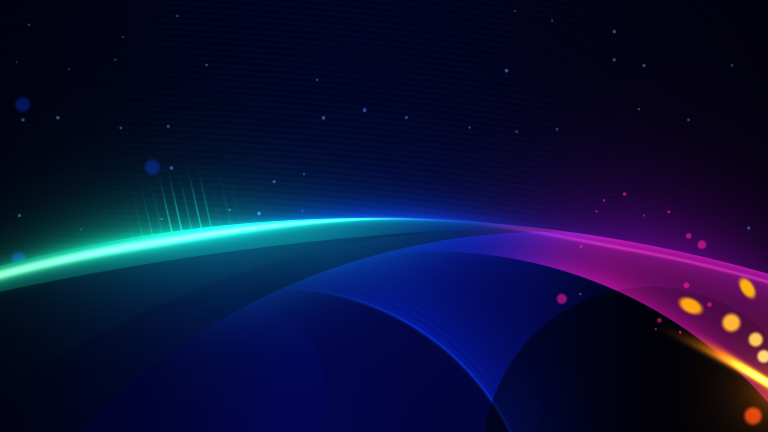
Give the GLSL for this background, as a WebGL 1 fragment shader.

```glsl
precision highp float;
uniform vec2 u_resolution;

#define GREEN vec3(0.06, 0.76, 0.50)
#define BLUE vec3(0.02, 0.20, 0.70)
#define MAGENTA vec3(0.80, 0.06, 0.56)
#define NIGHT vec3(0.004, 0.006, 0.045)
#define ORANGE vec3(1.0, 0.48, 0.06)
#define HORIZON_CENTER vec2(0.856, -2.865)
#define HORIZON_RADIUS 3.36
#define SPARK_SOURCE vec2(1.80, 0.10)
#define STRIPES 72.0

float hash(vec2 p) {
  return fract(sin(dot(p, vec2(127.1, 311.7))) * 43758.5);
}

float bell(float x, float center, float width) {
  float t = (x - center) / width;
  return exp(-t * t);
}

// Signed depth inside a disc, positive inside
float disc(vec2 p, vec2 center, float radius) {
  return radius - length(p - center);
}

float cover(float d) {
  float px = 0.8 / u_resolution.y;
  return smoothstep(-px, px, d);
}

// Soft round spot
float spot(vec2 offset, float radius) {
  return 1.0 - smoothstep(radius * 0.55, radius * 1.15, length(offset));
}

vec3 horizonTint(float x) {
  vec3 c = mix(GREEN, BLUE, smoothstep(0.65, 1.15, x));
  return mix(c, MAGENTA, smoothstep(1.05, 1.5, x));
}

float dust(vec2 p, float scale, float size) {
  vec2 id = floor(p * scale);
  vec2 center = 0.2 + 0.6 * vec2(hash(id), hash(id + 17.3));
  float h = hash(id + 41.7);
  float radius = size * (0.4 + h * h);
  return spot(fract(p * scale) - center, radius) * step(0.6, h) * h;
}

vec3 sky(vec2 p, float h) {
  float x = p.x;
  vec3 c = NIGHT + vec3(0.0, 0.008, 0.085) * bell(x, 0.8, 0.6);
  float stripe = sin(6.2832 * STRIPES * (p.y + 0.06 * x * x));
  c += vec3(0.002, 0.012, 0.03) * stripe * bell(x, 0.8, 0.8) * 0.6;
  c += vec3(0.0, 0.05, 0.19) * exp(-h / 0.12) * bell(x, 0.85, 0.5);
  c += GREEN * bell(x, 0.34, 0.38) * (0.62 * exp(-h / 0.06) + 0.10 * exp(-h / 0.13));
  c += BLUE * bell(x, 0.9, 0.28) * 0.7 * exp(-h / 0.028);
  c += vec3(0.30, 0.01, 0.34) * bell(x, 1.55, 0.36) * exp(-h / 0.11);
  // Thin leaning light shafts
  float column = (x + 0.22 * h) * 44.0;
  float shaft = bell(fract(column), 0.5, 0.09) * hash(vec2(floor(column), 3.0));
  c += GREEN * shaft * bell(x, 0.43, 0.09) * (1.0 - smoothstep(0.03, 0.15, h)) * 0.5;
  // Drifting dust
  c += vec3(0.25, 0.45, 0.7) * dust(p, 9.0, 0.033) * 0.6;
  c += vec3(0.02, 0.07, 0.3) * dust(p + 2.3, 5.0, 0.08) * (1.0 - smoothstep(0.3, 1.1, x));
  return c;
}

vec3 ground(vec2 p, float depth) {
  float x = p.x;
  vec3 tint = horizonTint(x);
  vec3 c = NIGHT + vec3(0.0, 0.012, 0.16) * bell(x, 0.6, 0.45);
  c += vec3(0.02, 0.42, 0.36) * bell(x, 0.55, 0.42) * exp(-depth / 0.11);

  // Overlapping translucent sheets
  float upper = disc(p, vec2(1.456, -6.42), 6.9);
  float middle = disc(p, vec2(1.219, -1.625), 2.1);
  float dome = disc(p, vec2(1.268, -1.046), 1.509);
  c += tint * 0.20 * (1.0 - cover(upper)) * (1.0 - smoothstep(1.0, 1.4, x));
  c += tint * 0.13 * (1.0 - cover(middle)) * exp(-depth / 0.16) * bell(x, 0.6, 0.5);
  c += mix(tint, BLUE, 0.3) * 0.22 * cover(middle) * bell(x, 0.95, 0.4) * exp(-depth / 0.12);
  vec3 domeColor = vec3(0.010, 0.022, 0.34) * (0.45 + 0.55 * bell(x, 0.95, 0.5));
  vec3 domeRim = mix(vec3(0.03, 0.36, 0.46), vec3(0.06, 0.14, 0.5), smoothstep(0.85, 1.2, x));
  domeColor += domeRim * 0.6 * exp(-max(dome, 0.0) / 0.055) * smoothstep(0.3, 0.8, x);
  c = mix(c, domeColor, cover(dome) * 0.85);
  float oval = disc(p, vec2(0.544, 0.1), 0.21);
  c += vec3(0.0, 0.003, 0.04) * cover(oval) * smoothstep(0.35, 0.75, x);

  // Blue crescent with fine grooves
  float crescent = disc(p, vec2(0.642, -0.269), 0.602);
  float crest = smoothstep(0.62, 1.0, x);
  float groove = 0.9 + 0.1 * sin(crescent * 420.0);
  c += vec3(0.01, 0.07, 0.30) * exp(-abs(crescent) / 0.11) * (1.0 - cover(crescent)) * crest * groove;
  c += vec3(0.03, 0.22, 0.6) * bell(crescent, 0.0, 0.004) * crest * 0.5;
  c *= 1.0 - 0.2 * cover(crescent) * crest;

  // Magenta ribbon above the dark right side
  float ribbon = disc(p, vec2(1.005, -0.6125), 1.03);
  float right = smoothstep(1.0, 1.45, x);
  float inner = cover(ribbon);
  c *= 1.0 - 0.72 * inner * smoothstep(1.2, 1.6, x);
  vec3 ribbonColor = mix(vec3(0.03, 0.06, 0.34), MAGENTA, right);
  float ribbonLight = 0.32 + 0.5 * exp(-abs(ribbon) / 0.035) + 0.4 * exp(-depth / 0.05);
  c = mix(c, c * 0.45, right * (1.0 - inner));
  c += ribbonColor * ribbonLight * (1.0 - inner) * smoothstep(0.85, 1.3, x);
  float shade = disc(p, vec2(1.507, -0.051), 0.387);
  c *= 1.0 - 0.5 * cover(shade) * (0.3 + 0.7 * inner);

  // Bright rim along the horizon
  c += tint * exp(-depth / 0.009) * (0.2 + 0.35 * bell(x, 0.85, 0.4));
  c += vec3(0.5, 0.2, 0.4) * bell(depth, 0.018 * right, 0.004) * right * 0.5;
  return c;
}

vec3 sparks(vec2 p) {
  vec3 c = vec3(0.0);
  vec2 q = p - SPARK_SOURCE;
  // Streaks fanning from the right edge
  for (int i = 0; i < 4; i++) {
    float k = float(i);
    float angle = 2.54 + 0.04 * k;
    vec2 dir = vec2(cos(angle), sin(angle));
    float along = dot(q, dir);
    float across = dot(q, vec2(-dir.y, dir.x));
    float fade = (1.0 - smoothstep(0.04, 0.25 + 0.03 * k, along)) * step(0.0, along);
    c += mix(ORANGE, vec3(1.0, 0.7, 0.2), fade * fade) * bell(across, 0.0, 0.008) * fade * 0.7;
  }
  c += ORANGE * exp(-length(q) / 0.06) * 0.7;
  // Bright embers on a curved path
  for (int i = 0; i < 4; i++) {
    float k = float(i);
    float t = 1.0 - k / 3.0;
    vec2 offset = p - vec2(1.768 - 0.169 * t * t, 0.292 - 0.039 * k);
    offset = vec2(offset.x * 0.9 - offset.y * 0.43, offset.x * 0.43 + offset.y * 0.9);
    offset.y *= 1.0 + 0.7 * step(0.9, t);
    vec3 ember = mix(vec3(1.0, 0.85, 0.45), vec3(1.0, 0.65, 0.05), t);
    c = mix(c, ember, spot(offset, 0.017 + 0.015 * t * t));
  }
  vec2 tall = p - vec2(1.73, 0.333);
  c += vec3(0.9, 0.68, 0.0) * spot(vec2((tall.x + tall.y * 0.4) * 1.4, tall.y), 0.026);
  c += vec3(0.7, 0.2, 0.04) * spot(p - vec2(1.743, 0.037), 0.023);
  // Small pink motes
  for (int i = 0; i < 14; i++) {
    float k = float(i);
    vec2 center = vec2(1.27 + 0.4 * hash(vec2(k, 1.0)), 0.22 + 0.34 * hash(vec2(k, 5.0)));
    float size = hash(vec2(k, 9.0));
    c += vec3(0.75, 0.08, 0.45) * spot(p - center, 0.003 + 0.011 * size * size) * 0.75;
  }
  return c;
}

void main() {
  vec2 p = gl_FragCoord.xy / u_resolution.y;
  float height = length(p - HORIZON_CENTER) - HORIZON_RADIUS;
  vec3 color = mix(ground(p, max(-height, 0.0)), sky(p, max(height, 0.0)), cover(height));

  // Tapering white-green beam
  float taper = 1.0 - smoothstep(0.3, 0.98, p.x);
  float beam = height + 0.020 * taper;
  float width = mix(0.002, 0.011, taper * (1.0 - 0.3 * p.x));
  float strength = 1.0 - smoothstep(0.5, 1.15, p.x);
  color += vec3(0.55, 0.6, 0.42) * bell(beam, 0.0, width) * strength;
  color += GREEN * 0.4 * bell(beam, 0.0, width * 2.6) * strength;

  // Embers outshine what lies behind them
  vec3 light = sparks(p);
  color = color * (1.0 - 0.9 * clamp(light.r, 0.0, 1.0)) + light;
  gl_FragColor = vec4(clamp(color, 0.0, 1.0), 1.0);
}
```
